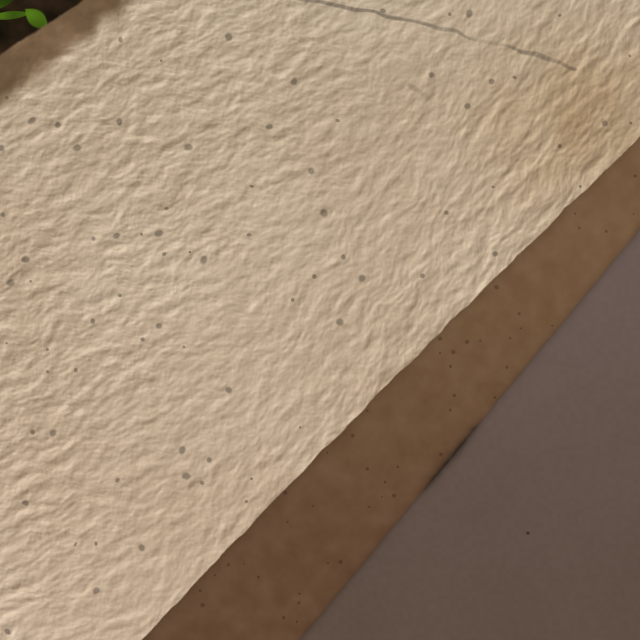
Write a three.js fragment shader that draws this texture.

```glsl
// Sunlit rough stucco ledge running diagonally, with a shaded front face and a smooth wall below.
// Straight and bowed edge lines split the surfaces; embossed, stretched value noise makes the
// plaster relief, and broad noise adds stains, pits, cracks and a dark leafy corner.
varying vec2 vUv;

float hash(vec2 p) {
  vec3 q = fract(vec3(p.xyx) * 0.1031);
  q += dot(q, q.yzx + 33.33);
  return fract((q.x + q.y) * q.z);
}

float noise(vec2 p) {
  vec2 i = floor(p), f = fract(p);
  f = f * f * (3.0 - 2.0 * f);
  return mix(mix(hash(i), hash(i + vec2(1, 0)), f.x),
             mix(hash(i + vec2(0, 1)), hash(i + vec2(1, 1)), f.x), f.y);
}

float fbm(vec2 p) {
  float sum = 0.0, amp = 0.5;
  for (int i = 0; i < 4; i++) {
    sum += amp * noise(p);
    p = mat2(1.6, 1.2, -1.2, 1.6) * p + 7.3;
    amp *= 0.5;
  }
  return sum;
}

vec2 turn(vec2 p, float a) {
  return vec2(cos(a) * p.x + sin(a) * p.y, cos(a) * p.y - sin(a) * p.x);
}

// Trowelled plaster: flat ripples on the left, steep ones toward the front edge
float plasterHeight(vec2 p) {
  vec2 warp = 0.012 * vec2(noise(p * 23.0), noise(p * 23.0 + 40.0));
  float flatRipple = fbm(turn(p + warp, 0.4) * vec2(42.0, 72.0));
  float steepRipple = fbm(turn(p + warp, 0.95) * vec2(36.0, 76.0) + 90.0);
  return mix(flatRipple, steepRipple, smoothstep(-0.1, 0.5, p.x - 0.5 * p.y));
}

float segment(vec2 p, vec2 a, vec2 b) {
  vec2 d = b - a;
  return length(p - a - d * clamp(dot(p - a, d) / dot(d, d), 0.0, 1.0));
}

// Sparse dark pits, one candidate per cell
float pits(vec2 p, float cells) {
  vec2 id = floor(p * cells);
  vec2 center = 0.3 + 0.4 * vec2(hash(id + 3.1), hash(id + 17.7));
  float radius = 0.08 + 0.16 * hash(id + 51.0);
  float d = length(fract(p * cells) - center);
  return step(0.86, hash(id + 8.0)) * (1.0 - smoothstep(radius * 0.4, radius, d));
}

vec3 ledgeTop(vec2 p) {
  vec2 toLight = vec2(-0.0032, 0.0036);
  float relief = plasterHeight(p) - plasterHeight(p + toLight);
  float broad = fbm(p * 5.0 + 12.0) - 0.47;
  vec3 col = mix(vec3(0.755, 0.665, 0.565), vec3(0.725, 0.65, 0.55), p.y);
  col += broad * vec3(0.07, 0.08, 0.09);
  col += clamp(relief, -0.32, 0.25) * vec3(0.5, 0.49, 0.46);
  col += 0.025 * (noise(p * 190.0) - 0.5);
  col *= 1.0 - 0.28 * pits(p + 0.01 * noise(p * 30.0), 29.0);

  // Ochre stain near the upper right
  float stain = exp(-dot((p - vec2(0.91, 0.8)) * vec2(6.0, 7.0), (p - vec2(0.91, 0.8)) * vec2(6.0, 7.0)));
  col *= 1.0 - stain * (0.4 + fbm(p * 18.0)) * vec3(0.11, 0.16, 0.23);

  // Hairline cracks
  vec2 q = p + 0.008 * (vec2(noise(p * 38.0), noise(p * 38.0 + 9.0)) - 0.5);
  float crack = min(segment(q, vec2(0.46, 1.005), vec2(0.64, 0.97)),
                    segment(q, vec2(0.64, 0.97), vec2(0.9, 0.895)));
  float chip = segment(q, vec2(0.64, 0.865), vec2(0.7, 0.825));
  float patchy = smoothstep(0.2, 0.65, noise(p * 17.0));
  col *= 1.0 - (0.08 + 0.2 * patchy) * (1.0 - smoothstep(0.001, 0.005, crack));
  col *= 1.0 - 0.16 * patchy * (1.0 - smoothstep(0.001, 0.006, chip));

  // Weathered back edge
  float back = p.y - 0.837 - 0.76 * p.x + 0.05 * (fbm(p * 24.0) - 0.47);
  vec3 grime = mix(vec3(0.33, 0.25, 0.17), vec3(0.53, 0.42, 0.31), fbm(p * 32.0 + 5.0));
  return mix(col, grime, 0.9 * smoothstep(-0.018, 0.025, back));
}

float leaf(vec2 p, vec2 center, float angle, vec2 size) {
  vec2 q = turn(p - center, angle) / size;
  return 1.0 - smoothstep(0.75, 1.1, abs(q.y) + q.x * q.x);
}

vec3 foliage(vec2 p) {
  vec3 col = mix(vec3(0.07, 0.06, 0.035), vec3(0.24, 0.17, 0.11), fbm(p * 36.0));
  vec3 green = vec3(0.25, 0.36, 0.08) * (0.7 + 0.6 * noise(p * 45.0));
  col = mix(col, green, leaf(p, vec2(0.015, 0.976), 0.1, vec2(0.035, 0.007)));
  col = mix(col, green * 1.25, leaf(p, vec2(0.057, 0.971), -0.7, vec2(0.024, 0.014)));
  return mix(col, green * 0.8, leaf(p, vec2(0.005, 0.998), 0.5, vec2(0.03, 0.009)));
}

void main() {
  vec2 p = vUv;
  float t = (p.x - 0.221) / 0.779;
  float rough = 0.009 * (fbm(p * 34.0) - 0.47);
  float front = p.y - 0.785 * t - 0.045 * t * (1.0 - t) + rough;
  float foot = p.y - 1.209 * (p.x - 0.469) + 0.5 * rough;

  // Smooth shaded wall
  vec3 wall = mix(vec3(0.37, 0.305, 0.265), vec3(0.415, 0.35, 0.325), smoothstep(0.0, 0.65, p.y));
  wall += 0.018 * (fbm(p * 9.0) - 0.47) + 0.012 * (noise(p * 150.0) - 0.5);
  wall *= 1.0 - 0.4 * (1.0 - smoothstep(0.001, 0.004, length(p - vec2(0.825, 0.167))));

  // Front face, warmer and lighter toward the upper right
  vec3 face = mix(vec3(0.39, 0.285, 0.205), vec3(0.46, 0.35, 0.25), smoothstep(0.1, 0.7, p.y));
  face += 0.06 * (fbm(p * 48.0) - 0.47) + 0.03 * (fbm(p * 7.0) - 0.47);
  face *= 1.0 - 0.2 * pits(p, 46.0);
  face *= 1.0 - 0.13 * exp(-abs(front) * 110.0);

  vec3 col = mix(wall, face, smoothstep(-0.003, 0.003, foot));
  float mould = 1.0 - smoothstep(0.01, 0.05, segment(p, vec2(0.68, 0.262), vec2(0.725, 0.312)));
  col *= 1.0 - exp(-abs(foot) * 130.0) * (0.16 + 0.65 * mould * fbm(p * 50.0));
  col = mix(col, ledgeTop(p), smoothstep(-0.0025, 0.0025, front));
  col = mix(col, foliage(p), smoothstep(-0.003, 0.004, p.y - 0.915 - 0.65 * p.x + rough));
  gl_FragColor = vec4(col, 1.0);
}
```
